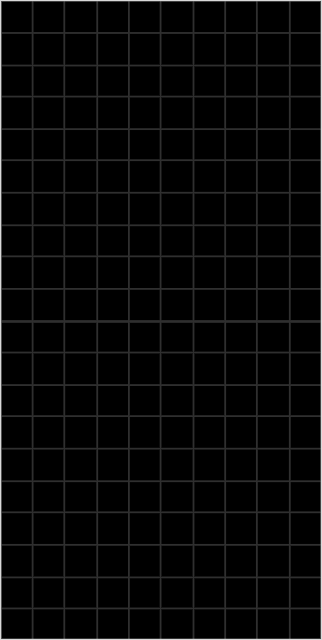
Reproduce this pattern procedurally as a Shadertoy shader.

```glsl
// A black sheet ruled into square cells, ten across and twenty down, by thin
// grey rules. Each rule strays slightly from even spacing by a sawtooth of its
// index; a pale hairline rim frames all four edges.

// Share of a pixel covered by a band reaching halfWidth from its axis.
float coverage(float dist, float halfWidth, float pixel) {
    return clamp((halfWidth - dist) / pixel + 0.5, 0.0, 1.0);
}

// Uneven spacing: offset of each column and row, in cells.
vec2 ruleOffset(vec2 index) {
    vec2 phase = vec2(0.833 - index.x / 3.0, 0.2 + 0.37 * index.y);
    return vec2(0.039, 0.047) * (fract(phase) - 0.5);
}

void mainImage(out vec4 fragColor, in vec2 fragCoord) {
    // Cell units from the upper left, with twenty cells in the height
    float pixel = 20.0 / iResolution.y;
    vec2 size = iResolution.xy * pixel;
    vec2 place = vec2(fragCoord.x, iResolution.y - fragCoord.y) * pixel;
    vec2 cell = (place - vec2(0.016, 0.027)) / vec2(1.003, 1.0);

    // Thin rules, with a heavier row across the middle
    vec2 index = round(cell);
    vec2 dist = abs(cell - index - ruleOffset(index));
    float rowHalfWidth = index.y == 10.0 ? 0.042 : 0.028;
    float rules = max(coverage(dist.x, 0.028, pixel),
                      coverage(dist.y, rowHalfWidth, pixel));
    vec3 color = vec3(0.185) * rules;

    // Pale rim along the edges
    vec2 inset = min(place, size - place);
    float rim = coverage(min(inset.x, inset.y), 0.039, pixel);
    color = mix(color, vec3(0.85), rim);

    fragColor = vec4(color, 1.0);
}
```
